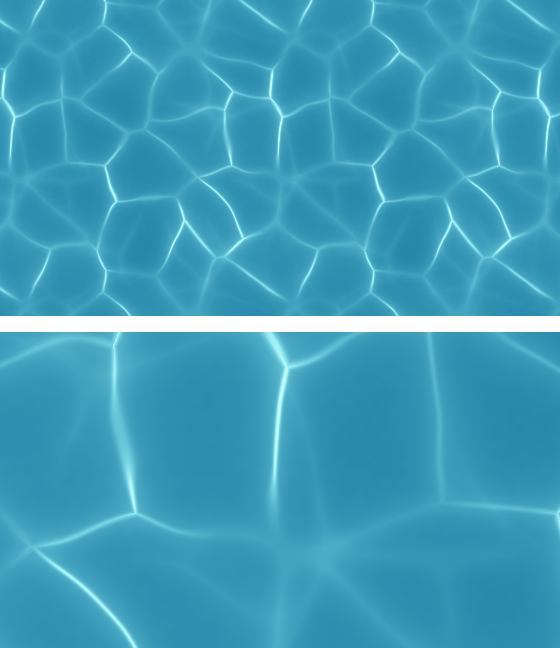
Top, the full canvas; bottom, a detail of the centre.
This texture is drawn by a Shadertoy shader. Its source:

```glsl
const float TILE_HEIGHT = 0.847;
const vec3 DEEP_WATER = vec3(0.172, 0.550, 0.682);
const vec3 LIT_WATER = vec3(0.510, 0.870, 0.920);
const vec3 SUN_GLINT = vec3(0.760, 0.985, 0.970);

vec2 hash2(vec2 p, float seed) {
    vec3 q = fract(vec3(p.xyx + seed) * vec3(0.1031, 0.1030, 0.0973));
    q += dot(q, q.yzx + 33.33);
    return fract((q.xx + q.yz) * q.zy);
}

// Two channels of value noise that repeat over the unit tile
vec2 tileNoise(vec2 p, float cells, float seed) {
    p *= cells;
    vec2 i = floor(p), f = p - i;
    f = f * f * (3.0 - 2.0 * f);
    vec2 a = hash2(mod(i, cells), seed);
    vec2 b = hash2(mod(i + vec2(1, 0), cells), seed);
    vec2 c = hash2(mod(i + vec2(0, 1), cells), seed);
    vec2 d = hash2(mod(i + vec2(1, 1), cells), seed);
    return mix(mix(a, b, f.x), mix(c, d, f.x), f.y);
}

// Vector from p to the jittered centre of a repeating cell
vec2 toCentre(vec2 p, vec2 cell, vec2 grid, float seed) {
    vec2 jitter = 0.08 + 0.84 * hash2(mod(cell, grid), seed);
    return (cell + jitter) / grid - p;
}

// Cell borders: x = distance, y = rounded distance, z = steepness
vec3 cellBorder(vec2 p, vec2 grid, float seed) {
    vec2 home = floor(p * grid), nearest = vec2(9.0);
    for (int y = -2; y <= 2; y++)
    for (int x = -2; x <= 2; x++) {
        vec2 r = toCentre(p, home + vec2(x, y), grid, seed);
        if (dot(r, r) < dot(nearest, nearest)) nearest = r;
    }
    float border = 1.0, total = 0.0, steep = 0.0;
    for (int y = -2; y <= 2; y++)
    for (int x = -2; x <= 2; x++) {
        vec2 r = toCentre(p, home + vec2(x, y), grid, seed);
        vec2 across = r - nearest;
        if (dot(across, across) < 0.00001) continue;
        vec2 normal = normalize(across);
        float d = dot(0.5 * (r + nearest), normal);
        float weight = exp(-75.0 * d);
        border = min(border, d);
        total += weight;
        steep += weight * abs(normal.x);
    }
    return vec3(border, -log(total) / 75.0, steep / total);
}

// Bend straight borders into wavy filaments
vec2 ripple(vec2 p, float seed) {
    vec2 broad = tileNoise(p, 5.0, seed) - 0.5;
    vec2 fine = tileNoise(p, 13.0, seed + 7.0) - 0.5;
    return p + 0.085 * broad + 0.016 * fine;
}

// Bright thread that swells into hollow lenses
float filament(float d, float lens, float pixel) {
    float width = 0.0036 + 0.0065 * lens + 0.4 * pixel;
    float body = exp(-d * d / (width * width));
    float hollow = exp(-4.0 * d * d / (width * width));
    return body * (1.0 - 0.35 * lens * hollow);
}

void mainImage(out vec4 fragColor, in vec2 fragCoord) {
    vec2 p = fragCoord / iResolution.y / TILE_HEIGHT;
    float pixel = 1.0 / (iResolution.y * TILE_HEIGHT);

    vec3 web = cellBorder(ripple(p, 3.0), vec2(5, 4), 11.0);
    vec3 faintWeb = cellBorder(ripple(p, 41.0), vec2(4, 4), 57.0);
    vec2 focus = tileNoise(p, 6.0, 23.0);
    vec2 drift = tileNoise(p, 4.0, 71.0);
    float lens = smoothstep(0.62, 0.92, tileNoise(p, 9.0, 31.0).x);

    // Soft light around the folds
    float sharp = smoothstep(0.22, 0.68, focus.x) * mix(0.25, 1.0, web.z);
    float light = mix(0.26, 0.44, sharp) * exp(-max(web.y, 0.0) / 0.025);
    light += 0.15 * smoothstep(0.3, 0.8, drift.x) * exp(-max(faintWeb.y, 0.0) / 0.018);
    light += 0.13 * (drift.y - 0.5) - 0.025;

    // Focused sunlight and faint mottling
    light += 0.95 * sharp * filament(web.x, lens, pixel);
    light += 0.025 * (tileNoise(p, 90.0, 5.0).x - 0.5);

    vec3 color = DEEP_WATER + max(light, -0.06) * (LIT_WATER - DEEP_WATER);
    color = mix(color, SUN_GLINT, smoothstep(0.85, 1.5, light));
    fragColor = vec4(color, 1.0);
}
```
